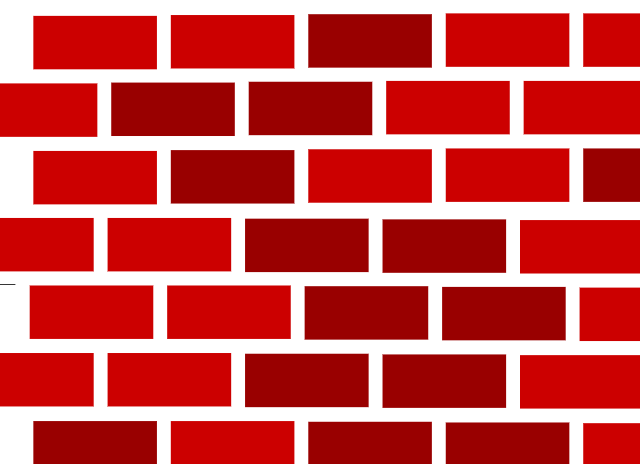
Give the GLSL for this pattern, as a WebGL 1 fragment shader.

```glsl
precision highp float;
// Flat brick wall in two reds on white: staggered rows of plain rectangles.
// Each cell is a box distance; the upper three courses climb to the right, the
// lower ones sag, and a small code per course picks its dark bricks.

uniform vec2 u_resolution;

// Lengths are in hundredths of the canvas width, measured from the top left.
#define PITCH vec2(21.48, 10.552)
#define BRICK vec2(19.31, 8.35)
#define FIRST vec2(5.21, 2.48)
#define STAGGER 9.31
#define LOWER_NUDGE vec2(-0.57, -0.08)
#define CLIMB 0.13
#define SAG 0.11
#define SCRATCH vec3(2.4, 44.45, 0.13)
#define RED vec3(0.8, 0.0, 0.0)
#define DARK_RED vec3(0.6, 0.0, 0.0)
#define MORTAR vec3(1.0)
#define INK vec3(0.12)

// Signed distance to a box given its centre and half size.
float boxDistance(vec2 p, vec2 centre, vec2 halfSize) {
  vec2 q = abs(p - centre) - halfSize;
  return length(max(q, 0.0)) + min(max(q.x, q.y), 0.0);
}

// Antialiased fill of a distance, one pixel wide.
float coverage(float d, float pixel) {
  return clamp(0.5 - d / pixel, 0.0, 1.0);
}

// Binary code of the dark bricks in a course, lowest bit at the left.
float darkCode(float row) {
  if (row < 0.5) return 4.0;
  if (row < 1.5) return 6.0;
  if (row < 2.5) return 18.0;
  return row < 5.5 ? 12.0 : 13.0;
}

float isDark(float row, float col) {
  return mod(floor((darkCode(row) + 0.5) / exp2(col)), 2.0);
}

// Vertical drift of a brick along its course.
float courseDrift(float row, float col) {
  return row < 2.5 ? -CLIMB * min(col, 3.0) : SAG * max(col - 1.0, 0.0);
}

void main() {
  float pixel = 100.0 / u_resolution.x;
  vec2 p = vec2(gl_FragCoord.x, u_resolution.y - gl_FragCoord.y) * pixel;

  // Locate the course, then the brick in it, splitting cells mid-joint.
  vec2 halfJoint = 0.5 * (PITCH - BRICK);
  float row = floor((p.y - FIRST.y + halfJoint.y) / PITCH.y);
  vec2 start = FIRST + vec2(-STAGGER * mod(row, 2.0), row * PITCH.y);
  start += LOWER_NUDGE * step(2.5, row) * step(row, 5.5);
  float col = floor((p.x - start.x + halfJoint.x) / PITCH.x);

  // Brick fill; the wall has no bricks above or left of the first ones.
  vec2 corner = start + vec2(col * PITCH.x, courseDrift(row, col));
  float brick = coverage(boxDistance(p, corner + 0.5 * BRICK, 0.5 * BRICK), pixel);
  brick *= step(-0.5, row) * step(-0.5, col);
  vec3 colour = mix(MORTAR, mix(RED, DARK_RED, isDark(row, max(col, 0.0))), brick);

  // Fine stray scratch in the mortar at the left edge.
  float scratch = boxDistance(p, vec2(0.0, SCRATCH.y), vec2(SCRATCH.x, 0.5 * SCRATCH.z));
  colour = mix(colour, INK, coverage(scratch, pixel));

  gl_FragColor = vec4(colour, 1.0);
}
```
